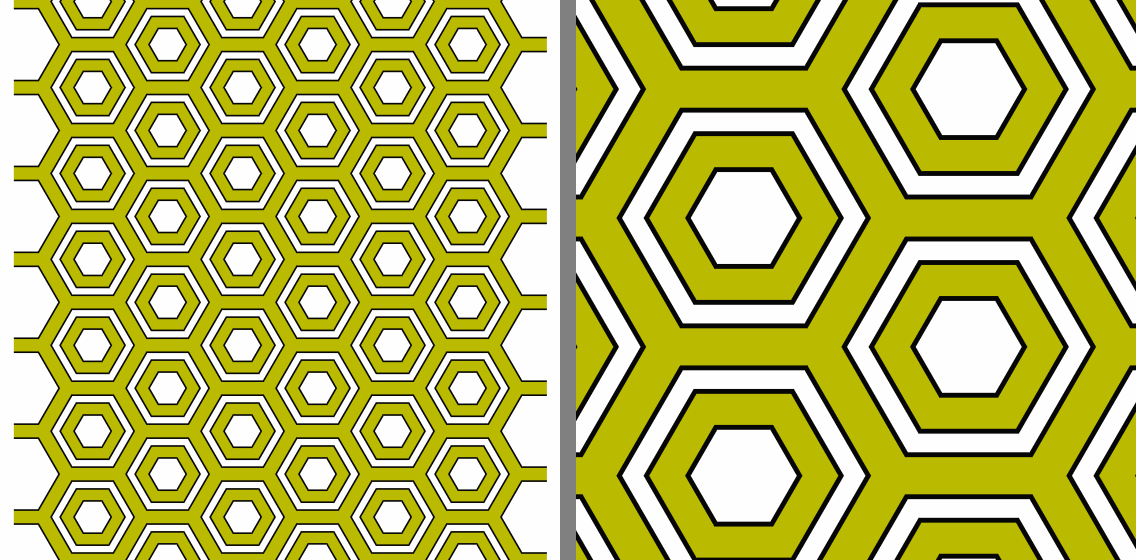
Left, the full canvas; right, a detail of the centre.
Give the GLSL for this pattern, as a three.js fragment shader.

```glsl
#define COLUMN_STEP 0.1339
#define ROW_STEP 0.1534
#define FIRST_COLUMN_X 0.0315
#define LAST_COLUMN 7.0
#define CORE_SIZE 0.0288
#define RING_SIZE 0.0502
#define FRAME_SIZE 0.0642
#define LINE_WIDTH 0.0029
#define BAND_ENDS vec2(0.0247, 0.9766)
#define PAPER vec3(0.995)
#define OLIVE vec3(0.73, 0.73, 0.0)
#define INK vec3(0.025)

varying vec2 vUv;

// Distance from the centre, measured to the flat sides of a flat-topped hexagon
float hexRadius(vec2 p) {
  p = abs(p);
  return max(p.y, dot(p, vec2(0.866025, 0.5)));
}

// Coverage beyond an edge, smoothed over one pixel
float beyond(float edge, float value, float pixel) {
  return clamp((value - edge) / pixel + 0.5, 0.0, 1.0);
}

float outline(float edge, float value, float pixel) {
  return 1.0 - beyond(0.5 * LINE_WIDTH, abs(value - edge), pixel);
}

void main() {
  float pixel = max(fwidth(vUv.x), fwidth(vUv.y));

  // Nearest hexagon among the two neighbouring columns
  float radius = 1.0;
  float column = 0.0;
  float leftColumn = floor((vUv.x - FIRST_COLUMN_X) / COLUMN_STEP);
  for (int i = 0; i < 2; i++) {
    float candidate = leftColumn + float(i);
    float stagger = 0.5 * mod(candidate, 2.0);
    float row = floor(vUv.y / ROW_STEP - stagger + 0.5) + stagger;
    vec2 center = vec2(FIRST_COLUMN_X + candidate * COLUMN_STEP, row * ROW_STEP);
    float r = hexRadius(vUv - center);
    if (r < radius) {
      radius = r;
      column = candidate;
    }
  }

  // Honeycomb frame
  float fill = beyond(FRAME_SIZE, radius, pixel);
  float ink = outline(FRAME_SIZE, radius, pixel);

  // Inner rings, left out of the open cells at both sides
  if (column > 0.5 && column < LAST_COLUMN - 0.5) {
    fill += beyond(CORE_SIZE, radius, pixel) - beyond(RING_SIZE, radius, pixel);
    ink = max(ink, outline(CORE_SIZE, radius, pixel));
    ink = max(ink, outline(RING_SIZE, radius, pixel));
  }

  // Blank side margins
  float inside = beyond(BAND_ENDS.x, vUv.x, pixel) * (1.0 - beyond(BAND_ENDS.y, vUv.x, pixel));
  vec3 color = mix(mix(PAPER, OLIVE, fill), INK, ink);
  gl_FragColor = vec4(mix(PAPER, color, inside), 1.0);
}
```
